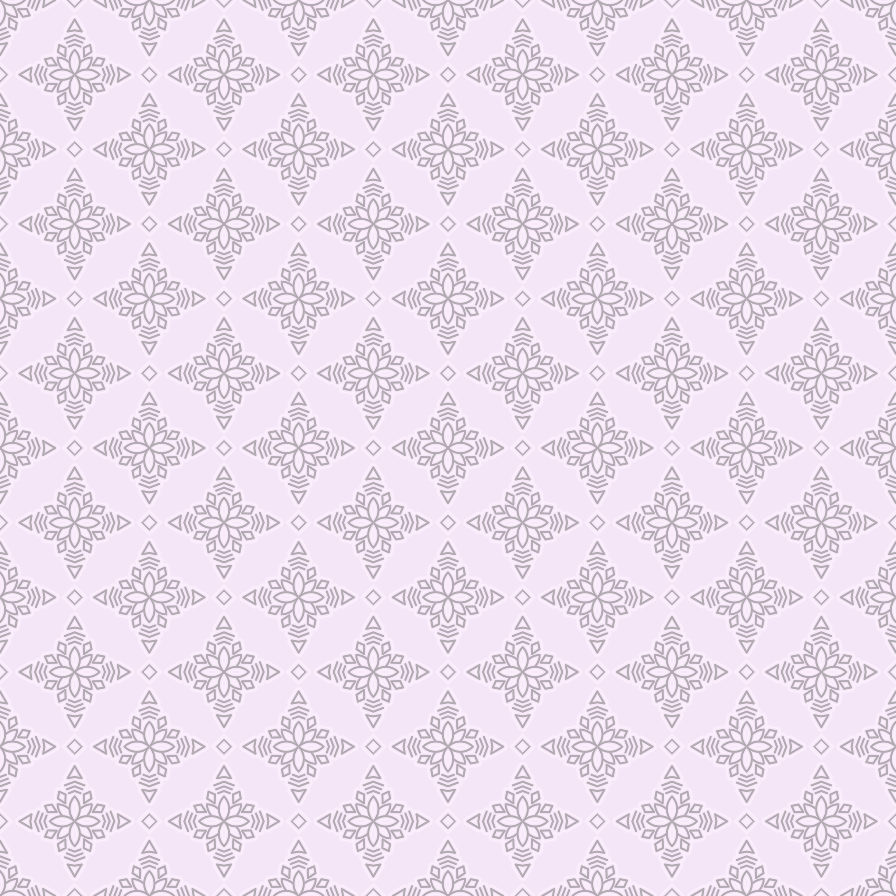
Give the GLSL for this pattern, as a three.js fragment shader.

```glsl
// Staggered lattice of fine-lined eight-petal star flowers with small diamonds on pale lilac.
varying vec2 vUv;

const float REPEATS = 6.0;        // cells across and down
const float CELL = 192.0;         // drawing units per cell
const float LINE_HALF = 1.3;      // half the stroke width
const float DIAMOND_HALF = 0.95;  // half the stroke width of the small diamonds
const float DIAMOND_SIZE = 9.0;
const float KITE_ANGLE = 0.48;    // kite tilt away from the nearest axis
const float HALO_OFFSET = 4.2;
const float HALO_SPREAD = 1.5;
const vec2 AXIS_PETAL = vec2(32.0, 6.6);      // length, half width
const vec2 DIAGONAL_PETAL = vec2(31.0, 6.2);
const vec3 GROUND = vec3(0.96, 0.90, 0.97);
const vec3 HALO = vec3(0.99, 0.94, 0.99);
const vec3 STROKE = vec3(0.70, 0.67, 0.70);

vec2 rotate(vec2 p, float angle) {
  float c = cos(angle), s = sin(angle);
  return vec2(c * p.x + s * p.y, c * p.y - s * p.x);
}

float segment(vec2 p, vec2 a, vec2 b) {
  vec2 ab = b - a;
  return length(p - a - ab * clamp(dot(p - a, ab) / dot(ab, ab), 0.0, 1.0));
}

// Signed distance to a pointed petal running along x from the origin.
float petal(vec2 p, vec2 size) {
  float h = 0.5 * size.x;
  float offset = (h * h - size.y * size.y) / (2.0 * size.y);
  vec2 q = abs(p - vec2(h, 0.0));
  if ((q.x - h) * offset + q.y * h > 0.0 && q.x > h) return length(q - vec2(h, 0.0));
  return length(q + vec2(0.0, offset)) - (offset + size.y);
}

// Distance to the strokes of a flower, folded into one eighth: x >= y >= 0.
float flower(vec2 p) {
  // Axis petals lie over the diagonal ones
  float axis = petal(p, AXIS_PETAL);
  float diagonal = petal(rotate(p, radians(45.0)), DIAGONAL_PETAL);
  float d = min(abs(axis), max(abs(diagonal), -axis));

  // Tilted kites around the petals
  vec2 k = rotate(p, KITE_ANGLE);
  k.y = abs(k.y);
  d = min(d, segment(k, vec2(26.0, 0.0), vec2(36.0, 5.6)));
  d = min(d, segment(k, vec2(36.0, 5.6), vec2(43.0, 0.0)));

  // Chevrons stacked toward the point
  for (int i = 0; i < 3; i++) {
    float t = float(i);
    float peak = 39.0 + 6.0 * t;
    float reach = 7.5 + 2.5 * t;
    d = min(d, segment(p, vec2(peak, 0.0), vec2(peak - 0.38 * reach, reach)));
  }

  // Arrowhead
  vec2 wing = vec2(55.5, 9.0);
  d = min(d, segment(p, vec2(71.0, 0.0), wing));
  return min(d, segment(p, wing, vec2(57.0, 0.0)));
}

float stroke(float d, float halfWidth, float blur) {
  return 1.0 - smoothstep(halfWidth - 0.5 * blur, halfWidth + 0.5 * blur, d);
}

void main() {
  float blur = CELL * REPEATS * max(fwidth(vUv.x), fwidth(vUv.y));

  // Fold to the nearest flower, then to one eighth of it
  vec2 p = abs(fract(vUv * REPEATS) - 0.5);
  if (p.x + p.y > 0.5) p = 0.5 - p;
  p = CELL * vec2(max(p.x, p.y), min(p.x, p.y));

  float flowerDist = flower(p);
  vec2 q = abs(p - vec2(0.5 * CELL, 0.0));
  float diamondDist = abs(q.x + q.y - DIAMOND_SIZE) * 0.7071;

  // Pale glow beside the strokes
  float glow = (min(flowerDist, diamondDist) - HALO_OFFSET) / HALO_SPREAD;
  vec3 color = mix(GROUND, HALO, exp(-glow * glow));

  float ink = max(stroke(flowerDist, LINE_HALF, blur), stroke(diamondDist, DIAMOND_HALF, blur));
  gl_FragColor = vec4(mix(color, STROKE, ink), 1.0);
}
```
